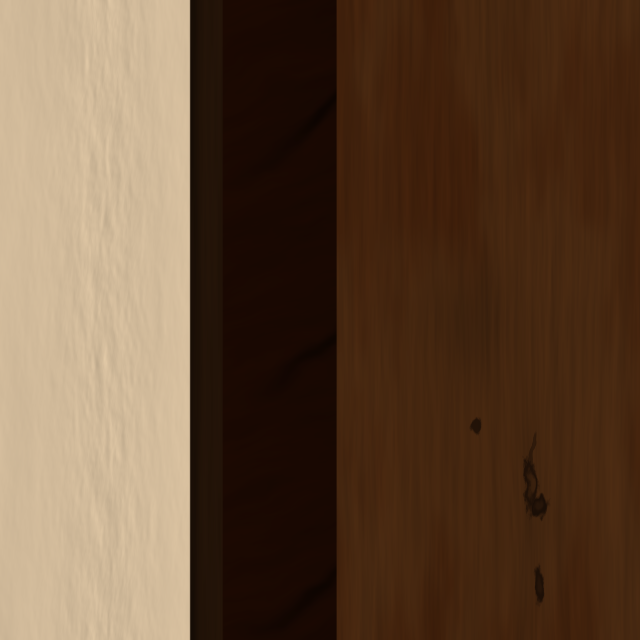
Write a three.js fragment shader that draws this texture.

```glsl
// Three upright wood panels: pale maple, a near-black strip with a rail, and knotted walnut.
varying vec2 vUv;

const float PALE_END = 0.297;
const float RAIL_END = 0.348;
const float DARK_END = 0.526;
const float EDGE_SOFT = 0.0015;
const float STREAK_PERIOD = 0.368;

const vec3 PALE = vec3(0.815, 0.725, 0.600);
const vec3 RAIL = vec3(0.135, 0.075, 0.030);
const vec3 DARK = vec3(0.098, 0.032, 0.008);
const vec3 WALNUT = vec3(0.270, 0.150, 0.060);
const vec3 WALNUT_RED = vec3(0.245, 0.120, 0.040);
const vec3 WALNUT_LIGHT = vec3(0.295, 0.172, 0.077);
const vec3 KNOT = vec3(0.085, 0.043, 0.018);

float hash(vec2 p) {
  vec3 q = fract(vec3(p.xyx) * 0.1031);
  q += dot(q, q.yzx + 33.33);
  return fract((q.x + q.y) * q.z);
}

float noise(vec2 p) {
  vec2 cell = floor(p);
  vec2 f = fract(p);
  f = f * f * (3.0 - 2.0 * f);
  return mix(mix(hash(cell), hash(cell + vec2(1.0, 0.0)), f.x),
             mix(hash(cell + vec2(0.0, 1.0)), hash(cell + 1.0), f.x), f.y);
}

float fbm(vec2 p) {
  float sum = 0.0;
  float amp = 0.5;
  for (int i = 0; i < 4; i++) {
    sum += amp * noise(p);
    p = p * 2.03 + 17.3;
    amp *= 0.5;
  }
  return sum / 0.9375;
}

float stepEdge(float edge, float x) {
  return smoothstep(edge - EDGE_SOFT, edge + EDGE_SOFT, x);
}

// Pale wood: broad soft bands and a rippled central column
vec3 paleWood(vec2 p) {
  float bend = 0.02 * (fbm(p * vec2(5.0, 4.0)) - 0.5);
  float bands = fbm(vec2((p.x + bend) * 28.0, p.y * 3.0)) - 0.5;
  vec2 g = vec2((p.x + bend) * 85.0, p.y * 20.0);
  float relief = fbm(g) - fbm(g + vec2(0.35, 0.1));
  float column = exp(-pow((p.x - 0.165) / 0.065, 2.0));
  float shade = 1.0 + 0.055 * bands + relief * (0.045 + 0.15 * column);
  shade += 0.025 * smoothstep(0.20, PALE_END, p.x);
  return PALE * shade;
}

// Narrow rail with a shadowed left side
vec3 railWood(vec2 p) {
  float grain = fbm(p * vec2(190.0, 5.0)) - 0.5;
  float lift = smoothstep(PALE_END, PALE_END + 0.022, p.x);
  return RAIL * (mix(0.66, 1.0, lift) + 0.22 * grain);
}

// Dark strip crossed by slanted shadows that deepen to the right
vec3 darkWood(vec2 p) {
  float across = (p.x - RAIL_END) / (DARK_END - RAIL_END);
  float wobble = 0.05 * (fbm(p * vec2(9.0, 11.0)) - 0.5);
  float rise = p.y - 0.477 + 0.10 * (1.0 - across * across) + wobble;
  float d = mod(rise + 0.5 * STREAK_PERIOD, STREAK_PERIOD) - 0.5 * STREAK_PERIOD;
  float streak = exp(-pow(d / 0.014, 2.0)) * smoothstep(0.0, 1.0, across);
  float grain = fbm(vec2(p.x * 10.0, (p.y - 0.35 * p.x + wobble) * 50.0)) - 0.5;
  return DARK * (1.0 + 0.25 * grain - 0.45 * streak) * mix(1.06, 0.95, across);
}

// Ragged knot: dark core with a brighter gap inside larger ones
float knot(vec2 p, vec2 center, vec2 size, float hollow) {
  vec2 q = p - center;
  q.x += 0.010 * (noise(p * vec2(30.0, 45.0)) - 0.5);
  float r = length(q / size) + 0.7 * (fbm(p * vec2(150.0, 75.0)) - 0.5);
  float body = 1.0 - smoothstep(0.65, 1.05, r);
  return body * mix(1.0, smoothstep(0.15, 0.65, r), hollow);
}

// Walnut: fine vertical grain, red patches, knots
vec3 walnutWood(vec2 p) {
  float pull = exp(-length((p - vec2(0.838, 0.18)) / vec2(0.05, 0.17)));
  float x = p.x + 0.012 * (fbm(p * vec2(6.0, 3.0)) - 0.5) + 0.02 * pull * (p.x - 0.838) / 0.05;
  float grain = fbm(vec2(x * 120.0, p.y * 4.0)) - 0.5;
  float fine = noise(vec2(x * 310.0, p.y * 16.0)) - 0.5;
  float patches = fbm(vec2(x * 9.0, p.y * 2.5) + 4.0);
  vec3 col = mix(WALNUT, WALNUT_RED, smoothstep(0.46, 0.68, patches));
  float light = smoothstep(0.70, 0.98, p.x) * 0.55;
  light += 0.5 * exp(-pow((p.x - 0.58) / 0.05, 2.0));
  col = mix(col, WALNUT_LIGHT, light * (1.2 - patches));
  float blush = exp(-dot((p - vec2(0.74, 0.50)) / 0.08, (p - vec2(0.74, 0.50)) / 0.08));
  col *= 1.0 + 0.20 * grain + 0.07 * fine - 0.10 * blush - 0.10 * pull;
  float mark = 0.75 * knot(p, vec2(0.747, 0.335), vec2(0.009, 0.016), 0.0);
  mark = max(mark, 0.8 * knot(p, vec2(0.829, 0.242), vec2(0.012, 0.050), 0.7));
  mark = max(mark, 0.9 * knot(p, vec2(0.843, 0.208), vec2(0.015, 0.020), 0.3));
  mark = max(mark, 0.85 * knot(p, vec2(0.841, 0.085), vec2(0.008, 0.031), 0.2));
  mark = max(mark, 0.45 * knot(p, vec2(0.834, 0.295), vec2(0.004, 0.035), 0.0));
  return mix(col, KNOT, mark);
}

void main() {
  vec2 p = vUv;
  vec3 col = mix(paleWood(p), railWood(p), stepEdge(PALE_END, p.x));
  col = mix(col, darkWood(p), stepEdge(RAIL_END, p.x));
  col = mix(col, walnutWood(p), stepEdge(DARK_END, p.x));
  gl_FragColor = vec4(col, 1.0);
}
```
